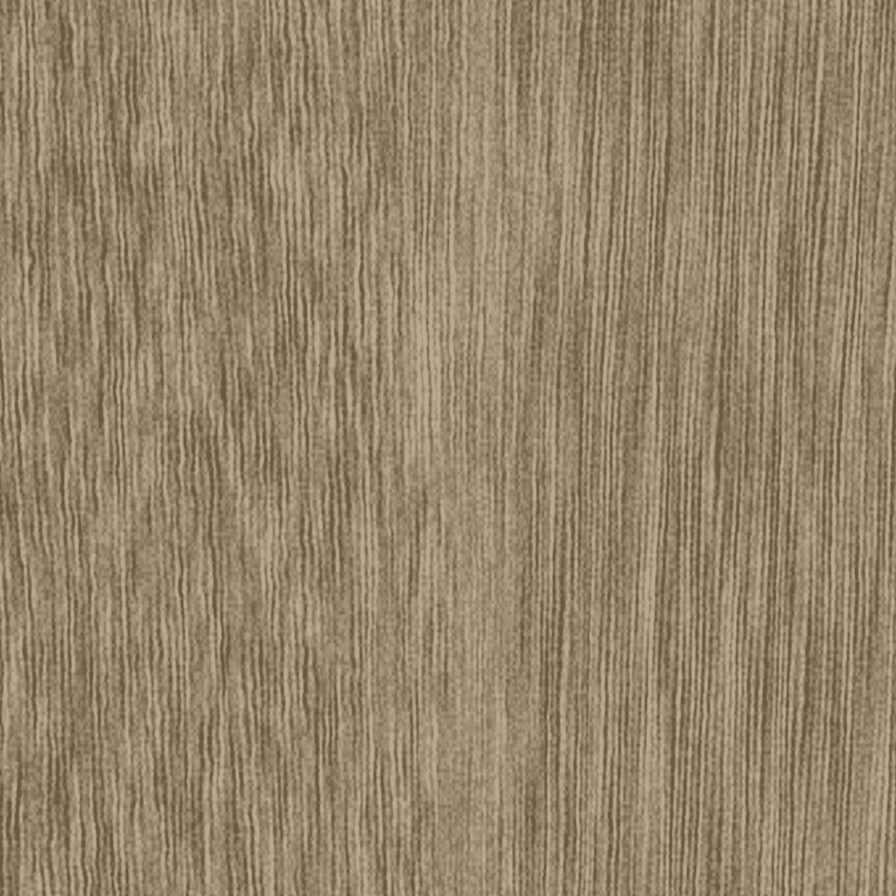
Reproduce this texture procedurally as a WebGL 1 fragment shader.

```glsl
precision highp float;
// Brown-grey oak veneer with fine, nearly vertical grain and short open pores.
uniform vec2 u_resolution;

const vec3 DARK_WOOD = vec3(0.44, 0.37, 0.26);
const vec3 MID_WOOD = vec3(0.588, 0.517, 0.416);
const vec3 PALE_WOOD = vec3(0.715, 0.645, 0.545);

const float MEAN_TONE = 0.515;
const float LEFT_LEAN = 0.03;
const float RIGHT_LEAN = -0.04;
const vec2 PORE_FREQ = vec2(232.0, 20.0);   // short strokes, left side
const vec2 LINE_FREQ = vec2(262.0, 9.0);    // long lines, right side
const vec2 FIBRE_FREQ = vec2(125.0, 9.0);
const vec2 STRIPE_FREQ = vec2(40.0, 1.6);
const vec2 BAND_FREQ = vec2(11.0, 1.3);
const vec2 SPECKLE_FREQ = vec2(340.0, 250.0);
const float ALTERNATION = 0.43;             // how evenly dark and pale lines alternate
const float GRAIN_GAIN = 1.35;              // crispness of the line edges
const float GRAIN_AMOUNT = 0.52;
const float FIBRE_AMOUNT = 0.11;
const float STRIPE_AMOUNT = 0.07;
const float BAND_AMOUNT = 0.07;
const float SPECKLE_AMOUNT = 0.28;
const float GLOW_AMOUNT = 0.11;

float hash(vec2 p) {
  vec3 q = fract(vec3(p.xyx) * 0.1031);
  q += dot(q, q.yzx + 33.33);
  return fract((q.x + q.y) * q.z);
}

// Smooth value noise from -1 to 1.
float noise(vec2 p) {
  vec2 i = floor(p);
  vec2 f = fract(p);
  f = f * f * (3.0 - 2.0 * f);
  float low = mix(hash(i), hash(i + vec2(1.0, 0.0)), f.x);
  float high = mix(hash(i + vec2(0.0, 1.0)), hash(i + vec2(1.0, 1.0)), f.x);
  return 2.0 * mix(low, high, f.y) - 1.0;
}

// One column of noise along y, shifted at random so stroke ends never line up.
float column(float id, float y, float alternation) {
  y += 40.0 * hash(vec2(id, 7.0));
  float i = floor(y);
  float f = smoothstep(0.0, 1.0, y - i);
  float value = 2.0 * mix(hash(vec2(id, i)), hash(vec2(id, i + 1.0)), f) - 1.0;
  float parity = 2.0 * mod(id, 2.0) - 1.0;
  return mix(value, parity, alternation);
}

// Vertical strokes from -1 to 1, blended between neighbouring columns.
float strokes(vec2 p, float alternation) {
  float id = floor(p.x);
  float f = smoothstep(0.0, 1.0, p.x - id);
  return mix(column(id, p.y, alternation), column(id + 1.0, p.y, alternation), f);
}

// Bends the grain: opposite leans on the two sides, a waver and uneven spacing.
vec2 bendGrain(vec2 p, float side) {
  float lean = mix(LEFT_LEAN, RIGHT_LEAN, side) * (p.y - 0.5);
  float waver = 0.004 * noise(p * vec2(5.0, 3.5) + 20.0);
  float spacing = 0.0035 * noise(p * vec2(42.0, 4.0) + 40.0);
  float kink = mix(0.0019, 0.0008, side) * noise(p * vec2(85.0, 55.0) + 60.0);
  return vec2(p.x + lean + waver + spacing + kink + 1.0, p.y + 1.0);
}

void main() {
  vec2 p = gl_FragCoord.xy / u_resolution;
  float side = smoothstep(0.25, 0.75, p.x);
  vec2 g = bendGrain(p, side);

  // Fine grain, from coarse pores to slender lines
  float pores = strokes(g * PORE_FREQ, ALTERNATION);
  float lines = strokes(g * LINE_FREQ + 300.0, ALTERNATION);
  float grain = mix(pores, lines, smoothstep(0.42, 0.52, p.x + 0.1 * noise(p * vec2(30.0, 3.0))));
  grain = clamp(GRAIN_GAIN * grain, -1.0, 1.0);
  float fibre = strokes(g * FIBRE_FREQ + 500.0, 0.0);

  // Broad figure
  float stripe = strokes(g * STRIPE_FREQ + 700.0, 0.0);
  float band = noise(g * BAND_FREQ + 90.0);
  float glowDist = (g.x - 1.54) / 0.05;
  float glow = exp(-glowDist * glowDist) * (0.6 + 0.8 * noise(p * vec2(9.0, 4.0) + 30.0));

  // Pale patches carry softer grain
  float softness = 1.0 - 0.35 * clamp(glow, 0.0, 1.0);
  float speckle = noise(p * SPECKLE_FREQ);

  float tone = MEAN_TONE;
  tone += softness * (GRAIN_AMOUNT * grain + FIBRE_AMOUNT * fibre);
  tone += STRIPE_AMOUNT * mix(0.6, 1.4, side) * stripe;
  tone += BAND_AMOUNT * band + GLOW_AMOUNT * glow;
  tone += SPECKLE_AMOUNT * speckle;
  tone = clamp(tone, -0.08, 1.08);

  vec3 color = tone < 0.5
    ? mix(DARK_WOOD, MID_WOOD, tone * 2.0)
    : mix(MID_WOOD, PALE_WOOD, tone * 2.0 - 1.0);
  gl_FragColor = vec4(color, 1.0);
}
```
